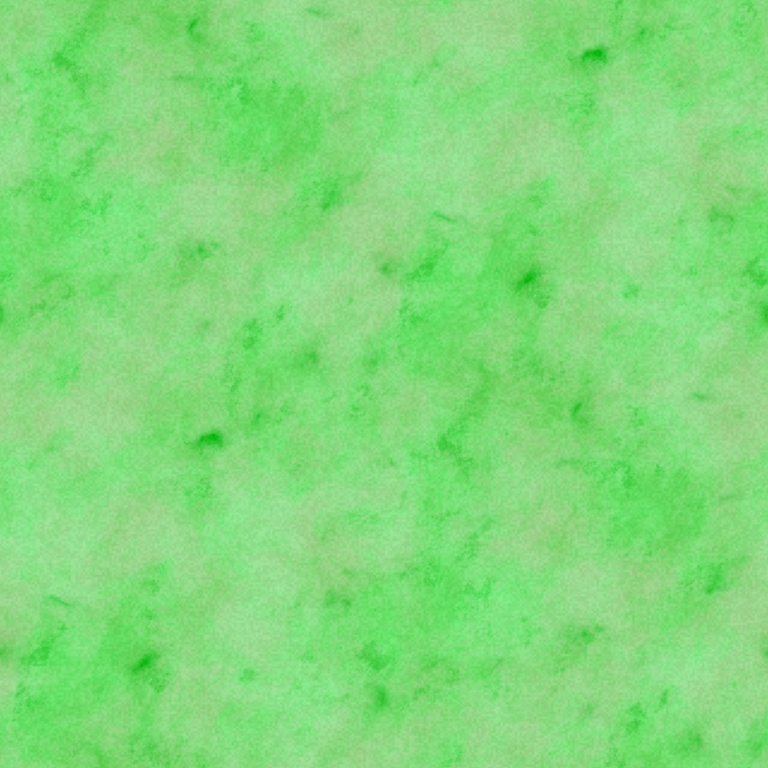
Write a three.js fragment shader that draws this texture.

```glsl
// Mottled pale green surface with drifting clouds, deep green flecks and fine grain, tiling.
varying vec2 vUv;

#define PALE vec3(0.588, 0.855, 0.552)
#define FRESH vec3(0.460, 0.870, 0.445)
#define LUSH vec3(0.310, 0.815, 0.290)
#define DEEP vec3(0.050, 0.720, 0.070)
#define CLOUD_CELLS vec2(6.0, 5.0)
#define CLOUD_GAIN 0.76
#define CLOUD_CONTRAST 3.9
#define SPECKLE_CELLS vec2(20.0, 16.0)
#define FLECK_CELLS 11.0
#define FLECK_SHARE 0.22
#define GRAIN_CELLS 320.0
#define GRAIN_AMOUNT 0.065

float hash(vec2 p) {
  vec3 q = fract(p.xyx * 0.1031);
  q += dot(q, q.yzx + 33.33);
  return fract((q.x + q.y) * q.z);
}

// Value noise that wraps after a whole number of cells
float noise(vec2 p, vec2 period, float seed) {
  vec2 cell = floor(p);
  vec2 f = p - cell;
  f = f * f * f * (f * (f * 6.0 - 15.0) + 10.0);
  vec2 lo = mod(cell, period) + seed;
  vec2 hi = mod(cell + 1.0, period) + seed;
  float bottom = mix(hash(lo), hash(vec2(hi.x, lo.y)), f.x);
  float top = mix(hash(vec2(lo.x, hi.y)), hash(hi), f.x);
  return mix(bottom, top, f.y);
}

// Layered noise, about 0.5 on average
float clouds(vec2 p, vec2 cells, float seed) {
  float sum = 0.0;
  float total = 0.0;
  float weight = 1.0;
  for (int i = 0; i < 6; i++) {
    sum += weight * noise(p * cells, cells, seed);
    total += weight;
    weight *= CLOUD_GAIN;
    cells *= 2.0;
    seed += 19.0;
  }
  return sum / total;
}

// Wrapped random offset, each part from -0.5 to 0.5
vec2 drift(vec2 p, vec2 cells, float seed) {
  return vec2(noise(p * cells, cells, seed), noise(p * cells, cells, seed + 52.0)) - 0.5;
}

// Sparse flecks: a small dark core in a soft, slightly ragged halo
float flecks(vec2 p) {
  vec2 g = p * FLECK_CELLS + drift(p, vec2(38.0, 32.0), 211.0) * 0.38;
  vec2 base = floor(g);
  float depth = 0.0;
  for (int y = -1; y <= 1; y++) {
    for (int x = -1; x <= 1; x++) {
      vec2 cell = base + vec2(float(x), float(y));
      vec2 id = mod(cell, FLECK_CELLS);
      float present = step(hash(id + 307.0), FLECK_SHARE);
      vec2 jitter = vec2(hash(id + 331.0), hash(id + 359.0));
      vec2 d = g - cell - mix(vec2(0.2), vec2(0.8), jitter);
      d.x += (hash(id + 433.0) - 0.5) * 0.8 * d.y;
      d *= vec2(mix(1.1, 1.8, hash(id + 383.0)), 1.0);
      float pick = hash(id + 409.0);
      float strength = mix(0.25, 0.95, pick * pick);
      float near = max(1.0 - length(d), 0.0);
      float falloff = 0.35 * pow(near, 2.5) + 0.65 * pow(near, 6.0);
      depth = max(depth, present * strength * falloff);
    }
  }
  return depth;
}

void main() {
  // Whole-number diagonal axes: x runs across the streaks, y along them
  vec2 p = vec2(vUv.x - vUv.y, vUv.x + vUv.y);
  vec2 bent = p + drift(p, vec2(8.0), 83.0) * 0.05;

  // Cloudy ground, with lush patches where the clouds are dense
  float density = clouds(bent, CLOUD_CELLS, 11.0);
  float tone = clamp(0.56 + (density - 0.5) * CLOUD_CONTRAST, -0.1, 1.3);
  vec3 color = mix(PALE, FRESH, tone);
  color = mix(color, LUSH, 0.4 * smoothstep(0.6, 0.8, density));

  // Slow drift between warm and minty green
  float tint = clouds(bent, vec2(7.0, 6.0), 137.0) - 0.5;
  color += tint * vec3(0.08, -0.16, -0.09);

  // Ragged speckles gathered in the dense clouds
  float speckle = clouds(p, SPECKLE_CELLS, 467.0);
  float gather = smoothstep(0.42, 0.62, density);
  color = mix(color, DEEP, 0.4 * gather * smoothstep(0.54, 0.78, speckle));

  // Flecks, stronger in dense clouds and broken up by the speckles
  float fleck = flecks(p) * (0.1 + 1.8 * speckle) * mix(0.75, 1.15, gather);
  color = mix(color, DEEP, min(fleck, 1.0));

  // Fine grain
  float grain = noise(vUv * GRAIN_CELLS, vec2(GRAIN_CELLS), 521.0) - 0.5;
  color += grain * GRAIN_AMOUNT * vec3(1.0, 0.8, 1.0);

  gl_FragColor = vec4(clamp(color, 0.0, 1.0), 1.0);
}
```
